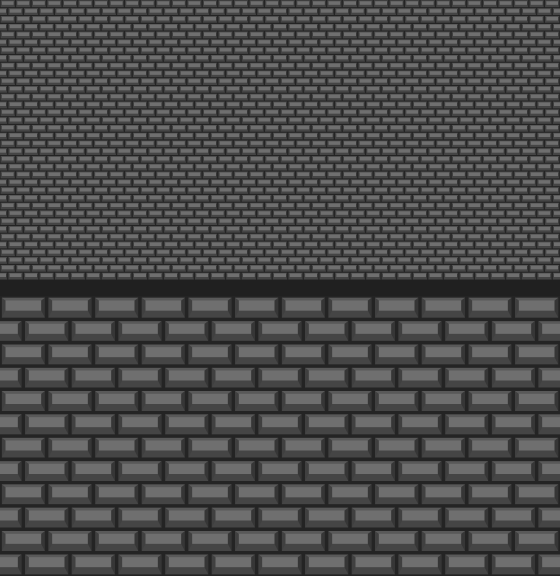
Top, the full canvas; bottom, a detail of the centre.
This texture is drawn by a Shadertoy shader. Its source:

```glsl
// Grey wall of small bevelled bricks in running bond, lit from above.
// Each brick is a box split into a flat face and four mitred sides, the
// lower one deepest; a grid of samples in each pixel smooths the edges.

#define REPEATS vec2(36.0, 36.0)  // bricks across, rows down
#define BRICK_ASPECT 2.0          // cell width over cell height
#define MORTAR 0.15               // joint width, in row heights
#define SIDE_BEVEL 0.16           // bevel widths, in row heights
#define TOP_BEVEL 0.12
#define LOWER_BEVEL 0.30
#define FACE_GREY 0.435
#define TOP_GREY 0.35
#define LOWER_GREY 0.27
#define SIDE_GREYS vec2(0.25, 0.21)  // left, right
#define MORTAR_GREY 0.14
#define SAMPLES 6                 // per pixel along each axis

// Grey level at a canvas position in 0..1, measured from the top left.
float wallGrey(vec2 position) {
    // Running bond: every second row shifts by half a brick.
    vec2 cell = position * REPEATS;
    cell.x += 0.5 * mod(floor(cell.y), 2.0);

    // Position relative to the brick centre, in row heights.
    vec2 scale = vec2(BRICK_ASPECT, 1.0);
    vec2 local = (fract(cell) - 0.5) * scale;

    // Inward distance to the nearest edges, as a share of each bevel.
    vec2 inset = 0.5 * (scale - MORTAR) - abs(local);
    bool upper = local.y < 0.0;
    vec2 depth = inset / vec2(SIDE_BEVEL, upper ? TOP_BEVEL : LOWER_BEVEL);
    float nearest = min(depth.x, depth.y);
    if (nearest < 0.0) return MORTAR_GREY;
    if (nearest > 1.0) return FACE_GREY;

    // The nearest edge decides which bevel is seen.
    if (depth.x < depth.y) return local.x < 0.0 ? SIDE_GREYS.x : SIDE_GREYS.y;
    return upper ? TOP_GREY : LOWER_GREY;
}

void mainImage(out vec4 fragColor, in vec2 fragCoord) {
    // Average the wall over the area of the pixel.
    float grey = 0.0;
    for (int j = 0; j < SAMPLES; j++) {
        for (int i = 0; i < SAMPLES; i++) {
            vec2 offset = (vec2(i, j) + 0.5) / float(SAMPLES) - 0.5;
            vec2 uv = (fragCoord + offset) / iResolution.xy;
            grey += wallGrey(vec2(uv.x, 1.0 - uv.y));
        }
    }
    fragColor = vec4(vec3(grey / float(SAMPLES * SAMPLES)), 1.0);
}
```
